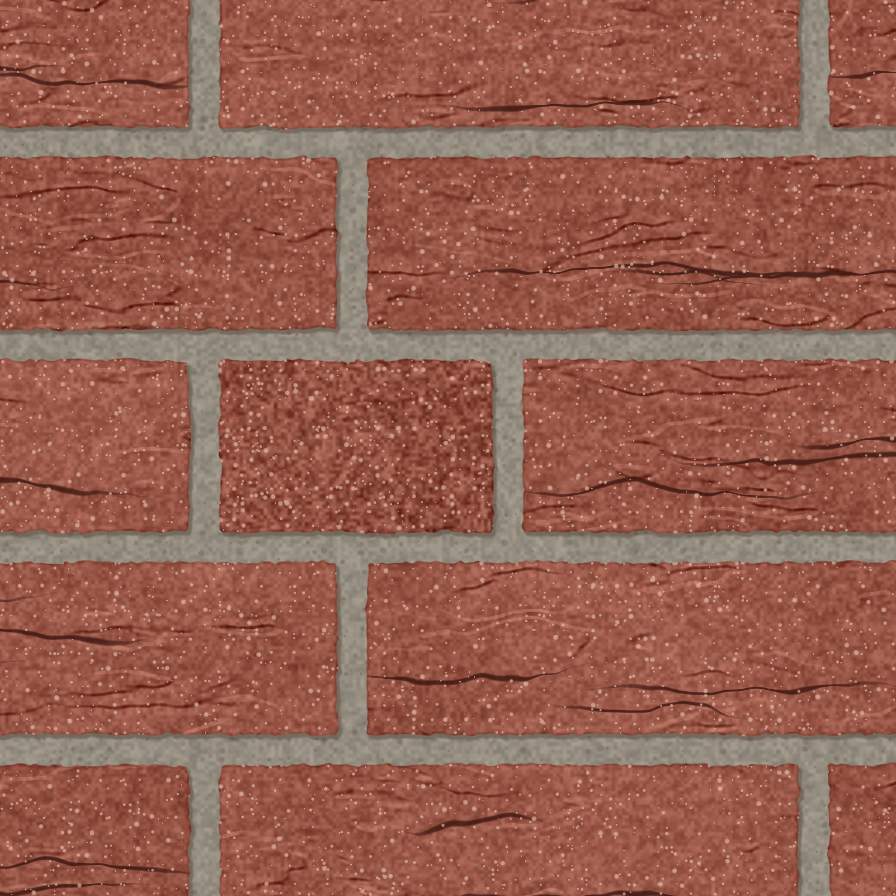
Write a Shadertoy shader that draws this texture.

```glsl
// Red clay brickwork in grey mortar: half-lapped stretcher courses with one header brick.
// Each pixel finds its brick; a rounded box gives the outline, terraced noise gives
// the split, layered face, and fine noise gives sandy grain and pale flecks.

const float COURSE = 0.2259;      // height of a brick plus its joint
const float FIRST_JOINT = 0.1634; // centre of the lowest bed joint
const float STRETCHER = 0.68;     // length of a long brick plus its joint
const float HEADER = 0.339;       // length of the short brick plus its joint
const float JOINT = 0.034;

const vec3 CLAY_DARK = vec3(0.40, 0.15, 0.10);
const vec3 CLAY_PALE = vec3(0.74, 0.47, 0.40);
const vec3 CREVICE = vec3(0.22, 0.08, 0.06);
const vec3 FLECK = vec3(0.90, 0.76, 0.69);
const vec3 MORTAR = vec3(0.58, 0.55, 0.50);
const vec3 MORTAR_DARK = vec3(0.42, 0.37, 0.32);

float hash(vec2 p) {
    vec3 q = fract(p.xyx * 0.1031);
    q += dot(q, q.yzx + 33.33);
    return fract((q.x + q.y) * q.z);
}

float noise(vec2 p) {
    vec2 i = floor(p), f = fract(p);
    f = f * f * (3.0 - 2.0 * f);
    return mix(mix(hash(i), hash(i + vec2(1, 0)), f.x),
               mix(hash(i + vec2(0, 1)), hash(i + vec2(1, 1)), f.x), f.y);
}

float fbm(vec2 p) {
    float sum = 0.0, gain = 0.5;
    for (int i = 0; i < 4; i++) {
        sum += gain * noise(p);
        p = p * 2.03 + 17.0;
        gain *= 0.5;
    }
    return sum;
}

// Centre (xy) and half size (zw) of the brick around p
vec4 brickAt(vec2 p) {
    float row = floor((p.y - FIRST_JOINT) / COURSE);
    float start = mod(row, 2.0) < 0.5 ? 0.393 : 0.228;
    float len = STRETCHER;
    if (abs(row - 1.0) < 0.5 && p.x > start) {
        if (p.x < start + HEADER) len = HEADER;
        else start += HEADER;
    }
    float left = start + len * floor((p.x - start) / len);
    vec2 centre = vec2(left + 0.5 * len, FIRST_JOINT + (row + 0.5) * COURSE);
    return vec4(centre, 0.5 * (vec2(len, COURSE) - JOINT));
}

// Signed distance to the uneven brick outline
float brickDistance(vec2 p, vec4 brick) {
    const float ROUND = 0.004;
    vec2 d = abs(p - brick.xy) - brick.zw + ROUND;
    float box = length(max(d, 0.0)) + min(max(d.x, d.y), 0.0) - ROUND;
    return box + 0.006 * (fbm(p * 42.0) - 0.47) + 0.003 * (noise(p * 150.0) - 0.5);
}

// Height of the split face: stretched noise broken into ragged terraces
float relief(vec2 p, float seed) {
    vec2 q = p + vec2(0.0, 0.05 * fbm(p * 7.0 + seed));
    float layer = 5.0 * fbm(q * vec2(5.0, 18.0) + seed);
    float terrace = floor(layer) + smoothstep(0.4, 0.6, fract(layer));
    float ragged = smoothstep(0.35, 0.65, noise(q * vec2(10.0, 24.0) + seed + 40.0));
    return 0.35 * layer + (terrace - layer) * ragged + 0.25 * fbm(p * vec2(40.0, 70.0));
}

// Long wavering cracks that taper at both ends
float cracks(vec2 p, vec4 brick, float seed) {
    float depth = 0.0;
    for (float i = 0.0; i < 3.0; i++) {
        vec2 key = vec2(seed, 7.0 * i + 3.0);
        vec2 mid = brick.xy + brick.zw * (vec2(hash(key), hash(key + 1.0)) - 0.5) * 1.5;
        float span = brick.z * (0.25 + 0.5 * hash(key + 2.0));
        float taper = 1.0 - smoothstep(0.4, 1.0, abs(p.x - mid.x) / span);
        float bend = 0.06 * (fbm(vec2(p.x * 7.0, seed + i * 9.0)) - 0.47);
        float thick = 0.0006 + 0.005 * taper * noise(vec2(p.x * 28.0, seed + i));
        float line = 1.0 - smoothstep(0.3 * thick, thick, abs(p.y - mid.y - bend));
        depth = max(depth, line * taper);
    }
    return depth;
}

// Scattered round grains, one candidate per cell
float flecks(vec2 p, float scale, float amount) {
    vec2 cell = floor(p * scale);
    vec2 spot = 0.3 + 0.4 * vec2(hash(cell + 5.0), hash(cell + 11.0));
    float radius = 0.12 + 0.25 * hash(cell + 23.0);
    float grain = 1.0 - smoothstep(0.5 * radius, 1.3 * radius, length(fract(p * scale) - spot));
    return grain * step(1.0 - amount, hash(cell + 31.0));
}

vec3 clayColour(vec2 p, vec4 brick, float edge) {
    float seed = 60.0 * hash(floor(brick.xy * 90.0) + 50.0);
    float header = step(brick.z, 0.2);
    float slope = relief(p, seed) - relief(p + vec2(-0.0015, 0.003), seed);
    float light = clamp(slope, -0.75, 0.3) * mix(0.75, 0.25, header);
    float grain = 0.6 * noise(p * 260.0) + 0.4 * noise(p * 130.0 + 9.0) - 0.5;
    float tone = 0.59 + light + grain * mix(0.65, 1.15, header) - 0.06 * header;
    tone += 0.3 * (fbm(p * 6.0 + seed) - 0.47) + 0.1 * (hash(vec2(seed, 2.0)) - 0.5);
    tone -= 0.25 * smoothstep(-0.004, 0.0, edge);
    vec3 colour = mix(CLAY_DARK, CLAY_PALE, clamp(tone, -0.35, 1.15));
    colour = mix(colour, CREVICE, 0.8 * cracks(p, brick, seed) * (1.0 - header));
    float pale = max(flecks(p, 120.0, mix(0.10, 0.24, header)), flecks(p + 3.0, 190.0, 0.10));
    return mix(colour, FLECK, 0.65 * pale);
}

vec3 mortarColour(vec2 p, float shadow) {
    float grain = 0.55 * noise(p * 230.0 + 70.0) + 0.45 * fbm(p * 75.0);
    float pits = flecks(p + 8.0, 95.0, 0.16);
    vec3 colour = MORTAR * (0.83 + 0.36 * grain);
    return mix(colour, MORTAR_DARK, clamp(0.4 * pits + 0.75 * shadow, 0.0, 1.0));
}

void mainImage(out vec4 fragColor, in vec2 fragCoord) {
    vec2 p = fragCoord / iResolution.y;
    float pixel = 1.0 / iResolution.y;
    vec4 brick = brickAt(p);
    float edge = brickDistance(p, brick);

    // Light from the upper left drops a thin shadow into the joints
    float shadow = 1.0 - smoothstep(-0.001, 0.003, brickDistance(p + vec2(-0.003, 0.004), brick));
    float cover = 1.0 - smoothstep(-pixel, pixel, edge);
    vec3 colour = mix(mortarColour(p, shadow), clayColour(p, brick, edge), cover);
    fragColor = vec4(colour, 1.0);
}
```
